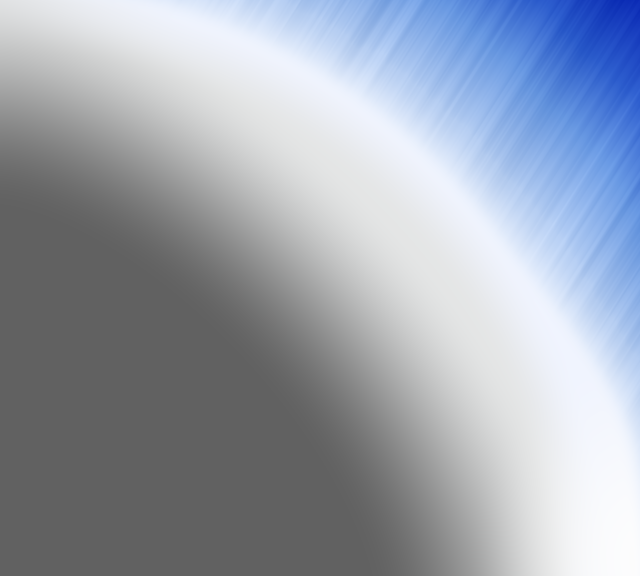
Reproduce this background procedurally as a Shadertoy shader.

```glsl
float hash(float n) {
    return fract(sin(n * 127.1) * 43758.5453);
}

float noise(float x) {
    float cell = floor(x);
    return mix(hash(cell), hash(cell + 1.0), smoothstep(0.0, 1.0, x - cell));
}

// Brushed streaks: layered noise that varies only across the strokes
float streaks(vec2 p) {
    float across = dot(p, vec2(0.84, -0.54)) + 2.0;
    float sum = 0.0, weight = 0.5, frequency = 17.0;
    for (int i = 0; i < 4; i++) {
        sum += weight * (noise(across * frequency) - 0.5);
        frequency *= 2.7;
        weight *= 0.8;
    }
    return sum;
}

float ramp(float a, float b, float x) {
    return clamp((x - a) / (b - a), 0.0, 1.0);
}

// Sky colour from the pale rim out to the deep blue corner
vec3 skyColor(float d) {
    vec3 color = mix(vec3(0.94, 0.96, 0.995), vec3(0.69, 0.79, 0.94), smoothstep(1.04, 1.17, d));
    color = mix(color, vec3(0.40, 0.59, 0.88), ramp(1.15, 1.29, d));
    color = mix(color, vec3(0.17, 0.36, 0.80), ramp(1.29, 1.40, d));
    return mix(color, vec3(0.04, 0.16, 0.71), ramp(1.40, 1.53, d));
}

void mainImage(out vec4 fragColor, in vec2 fragCoord) {
    vec2 p = fragCoord / iResolution.y;
    vec2 fromCenter = p + vec2(0.0, 0.043);

    // Soft grey body with a slightly flattened diagonal
    vec2 q = pow(fromCenter / vec2(0.84, 0.884), vec2(1.5));
    float body = pow(q.x + q.y, 1.0 / 1.5);
    vec3 color = mix(vec3(0.38), vec3(0.895, 0.90, 0.90), smoothstep(0.76, 1.24, body));

    // Pale rim, cooler away from the left edge
    float d = length(fromCenter);
    float rim = smoothstep(0.95, 1.07, d) * smoothstep(-0.1, 0.35, p.x);
    color = mix(color, vec3(0.94, 0.955, 0.995), rim);

    // White glow in the lower right corner
    float glow = 1.0 - smoothstep(0.0, 0.32, length((p - vec2(1.13, 0.03)) * vec2(1.0, 0.8)));
    color = mix(color, vec3(0.99), glow);

    // Blue sky with brushed streaks
    float sky = d - 0.06 * (1.0 - smoothstep(0.2, 0.6, p.y));
    float grain = streaks(p) * smoothstep(1.04, 1.2, sky);
    vec3 blue = skyColor(sky + 0.035 * grain) - 0.06 * grain;
    color = mix(color, blue, smoothstep(1.04, 1.09, sky));

    fragColor = vec4(clamp(color, 0.0, 1.0), 1.0);
}
```
